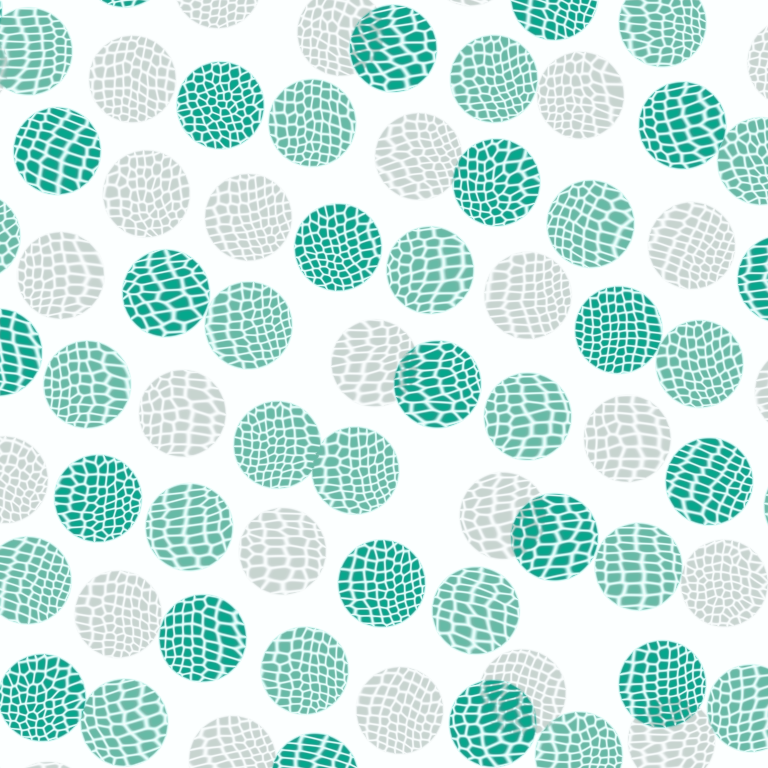
Give the GLSL for this pattern, as a three.js fragment shader.

```glsl
// Scattered discs of reptile skin in teal, sea green and pale grey on white.
// A tilted, jittered triangular lattice places the discs; some grey ones slide
// under a teal neighbour. Boxy Voronoi cells in uneven columns form the skin.

varying vec2 vUv;

const float RADIUS = 0.056;
const float TILT = 0.3;

float hash(vec2 p) {
  return fract(sin(dot(p, vec2(127.1, 311.7))) * 43758.5453);
}

vec2 hash2(vec2 p) {
  return vec2(hash(p), hash(p + 37.3));
}

mat2 turn(float a) {
  return mat2(cos(a), sin(a), -sin(a), cos(a));
}

// Scale centre: a jittered grid whose columns slide up or down
vec2 scaleCentre(vec2 cell, float jitter) {
  float slide = (hash(vec2(cell.x, 4.7)) - 0.5) * 0.45;
  return cell + 0.5 + vec2(0.0, slide) + (hash2(cell) - 0.5) * jitter;
}

// Distance to the nearest scale border, with corners rounded by a soft minimum
float scaleBorder(vec2 s, float jitter) {
  vec2 base = floor(s);
  vec2 nearest = vec2(0.0);
  float best = 100.0;
  for (int y = -1; y <= 1; y++) {
    for (int x = -1; x <= 1; x++) {
      vec2 d = scaleCentre(base + vec2(float(x), float(y)), jitter) - s;
      if (dot(d, d) < best) {
        best = dot(d, d);
        nearest = d;
      }
    }
  }
  float sum = 0.0;
  for (int y = -2; y <= 2; y++) {
    for (int x = -2; x <= 2; x++) {
      vec2 d = scaleCentre(base + vec2(float(x), float(y)), jitter) - s;
      vec2 across = d - nearest;
      if (dot(across, across) > 0.0001) {
        sum += exp(-18.0 * dot(0.5 * (d + nearest), normalize(across)));
      }
    }
  }
  return -log(sum) / 18.0;
}

// Signed depth inside the scales of one disc, at offset q from its centre
float skinDepth(vec2 q, vec2 id) {
  float rim = RADIUS - length(q);
  if (rim < -0.004) return -1.0;
  vec2 seed = hash2(id + 11.0);
  vec2 s = turn((seed.x - 0.5) * 0.6 - TILT) * q * vec2(64.0, 80.0);
  // Let the column widths vary and bend the columns a little
  s.x += 0.9 * sin(s.x * 0.5 + seed.y * 6.28) + 0.35 * sin(s.y * 0.5 + seed.x * 9.0);
  s.y += 0.3 * sin(s.x * 0.7 + seed.x * 6.28) + 0.4 * sin(s.y * 0.5 + seed.y * 9.0);
  float border = scaleBorder(s + floor(seed * 90.0), mix(0.25, 0.6, hash(id + 5.0)));
  return min((border - 0.115) / 72.0, rim);
}

vec2 discCentre(vec2 id) {
  vec2 node = vec2(id.x + 0.5 * id.y, id.y) * vec2(0.126, 0.136);
  return node + (hash2(id + 2.0) - 0.5) * 0.026;
}

// Lay one ink down: a pale tint bleeds around each scale, its edge is duller
vec3 printInk(vec3 under, float depth, vec3 tint, vec3 edge, vec3 core) {
  under *= mix(vec3(1.0), tint, smoothstep(-0.003, 0.0, depth));
  vec3 ink = mix(edge, core, smoothstep(0.0005, 0.003, depth));
  return mix(under, ink, smoothstep(-0.0013, 0.0013, depth));
}

void main() {
  vec2 p = turn(TILT) * (vUv + vec2(0.37, 0.21));
  vec3 depth = vec3(-1.0); // grey, sea green, teal

  for (int j = -1; j <= 1; j++) {
    for (int i = -1; i <= 1; i++) {
      float row = floor(p.y / 0.136 + 0.5) + float(j);
      float column = floor(p.x / 0.126 - 0.5 * row + 0.5) + float(i);
      vec2 id = vec2(column, row);

      // Three kinds alternate so that lattice neighbours always differ
      float kind = mod(column - row + 300.5, 3.0);
      bool grey = kind < 1.0;
      bool teal = kind > 1.0 && kind < 2.0;

      // A grey disc may slide toward one of its three teal neighbours
      float pick = hash(id + 8.0);
      vec2 step = pick < 0.4 ? vec2(1.0, 0.0) : pick < 0.7 ? vec2(0.0, -1.0) : vec2(-1.0, 1.0);
      vec2 partner = id + step;
      float pairing = hash(grey ? partner : id);
      vec2 centre = discCentre(id);
      if (grey && pairing < 0.5) {
        vec2 target = discCentre(partner);
        centre = target + mix(0.055, 0.09, hash(id + 3.0)) * normalize(centre - target);
      }
      if (teal && pairing > 0.94) teal = false;
      if (kind > 2.0 && pairing > 0.75) grey = true;

      float d = skinDepth(p - centre, id);
      if (grey) depth.x = max(depth.x, d);
      else if (teal) depth.z = max(depth.z, d);
      else depth.y = max(depth.y, d);
    }
  }

  // Stack the inks from pale to strong
  vec3 color = vec3(0.99, 1.0, 1.0);
  color = printInk(color, depth.x, vec3(0.96, 0.97, 0.97), vec3(0.8, 0.84, 0.83), vec3(0.78, 0.83, 0.81));
  color = printInk(color, depth.y, vec3(0.82, 0.97, 0.95), vec3(0.46, 0.72, 0.66), vec3(0.4, 0.73, 0.65));
  color = printInk(color, depth.z, vec3(0.76, 0.96, 0.94), vec3(0.16, 0.61, 0.55), vec3(0.02, 0.655, 0.55));
  gl_FragColor = vec4(color, 1.0);
}
```
